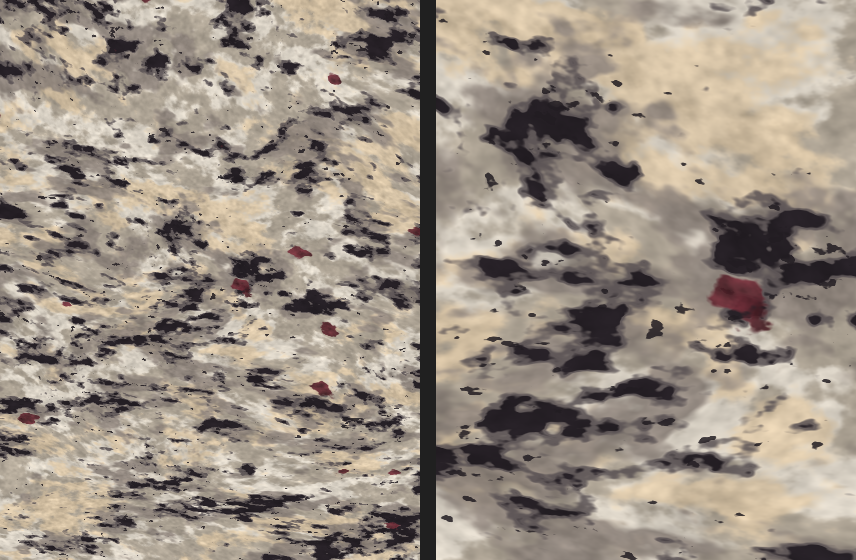
Left: the whole. Right: its middle third, enlarged.
This texture is drawn by a WebGL 1 fragment shader. Its source:

```glsl
precision highp float;
// Polished granite: cream and peach feldspar, grey quartz, black mica flakes, red garnets.

#define CLUSTER_SCALE vec2(9.0, 12.0)
#define FLAKE_SCALE vec2(34.0, 46.0)
#define FELDSPAR_SCALE vec2(14.0, 15.0)
#define SLANT 0.2
#define WARP 0.06
#define GREY_LEVEL 0.55
#define SLATE_LEVEL 0.589
#define BLACK_LEVEL 0.641
#define GARNET_CELLS 6.0
#define GARNET_CHANCE 0.36
#define GRAIN 0.32

uniform vec2 u_resolution;

const vec3 BEIGE = vec3(0.69, 0.65, 0.59);
const vec3 PALE = vec3(0.85, 0.82, 0.77);
const vec3 PEACH = vec3(0.82, 0.74, 0.62);
const vec3 GREY = vec3(0.54, 0.50, 0.47);
const vec3 SLATE = vec3(0.34, 0.31, 0.32);
const vec3 BLACK = vec3(0.13, 0.11, 0.13);
const vec3 GARNET = vec3(0.42, 0.17, 0.21);

float hash(vec2 p) {
  return fract(sin(dot(p, vec2(127.1, 311.7))) * 43758.5);
}

float noise(vec2 p) {
  vec2 i = floor(p);
  vec2 f = fract(p);
  f = f * f * (3.0 - 2.0 * f);
  return mix(mix(hash(i), hash(i + vec2(1.0, 0.0)), f.x),
             mix(hash(i + vec2(0.0, 1.0)), hash(i + vec2(1.0, 1.0)), f.x), f.y);
}

float fbm(vec2 p) {
  float sum = 0.0;
  float amp = 0.533;
  for (int i = 0; i < 4; i++) {
    sum += amp * noise(p);
    p = mat2(1.6, 1.2, -1.2, 1.6) * p + 17.3;
    amp *= 0.5;
  }
  return sum;
}

// Signed distance to the nearest garnet, in cell units
float garnetDistance(vec2 p) {
  vec2 cell = floor(p);
  float nearest = 1.0;
  for (int y = -1; y <= 1; y++) {
    for (int x = -1; x <= 1; x++) {
      vec2 c = cell + vec2(float(x), float(y));
      if (hash(c + 5.7) < GARNET_CHANCE) {
        vec2 centre = c + 0.15 + 0.7 * vec2(hash(c + 1.3), hash(c + 8.1));
        float radius = mix(0.03, 0.105, hash(c + 3.9));
        nearest = min(nearest, length((p - centre) * vec2(1.0, 0.8)) - radius);
      }
    }
  }
  return nearest;
}

void main() {
  vec2 p = gl_FragCoord.xy / u_resolution.y;

  // Foreshortened slab: grains flatten toward the bottom and lean down to the right
  vec2 q = vec2(p.x, p.y * (2.2 - 0.55 * p.y) + SLANT * p.x);
  q += WARP * (vec2(noise(q * 5.0), noise(q * 5.0 + 31.0)) - 0.5);

  float cluster = fbm(q * CLUSTER_SCALE + 3.0);
  float flake = fbm(q * FLAKE_SCALE + 50.0);
  float mottle = fbm(q * 55.0 + 90.0);
  float fine = noise(q * vec2(170.0, 140.0));

  // Feldspar ground
  float pale = fbm(q * FELDSPAR_SCALE * 1.4 + 120.0) + 0.45 * (mottle - 0.5);
  float peach = fbm(q * FELDSPAR_SCALE * 0.8 + 200.0) + 0.4 * (mottle - 0.5);
  vec3 color = mix(BEIGE, PALE, smoothstep(0.42, 0.6, pale));
  color = mix(color, PEACH, 0.85 * smoothstep(0.5, 0.64, peach));

  // Grey quartz gathers around the mica
  float quartz = 0.5 * cluster + 0.5 * fbm(q * vec2(24.0, 28.0) + 260.0);
  quartz += 0.15 * (mottle - 0.5);
  color = mix(color, GREY, 0.9 * smoothstep(GREY_LEVEL - 0.05, GREY_LEVEL + 0.05, quartz));
  color *= 1.0 + GRAIN * (mottle - 0.5) + 0.35 * GRAIN * (fine - 0.5);

  // Ragged mica flakes, denser beside garnets
  float garnet = garnetDistance(q * GARNET_CELLS) + 0.2 * (flake - 0.5) + 0.12 * (mottle - 0.5);
  float mica = 0.46 * cluster + 0.54 * flake + 0.1 * (mottle - 0.5) + 0.06 * (fine - 0.5);
  mica += 0.04 * (1.0 - smoothstep(0.0, 0.14, garnet));
  color = mix(color, SLATE, 0.85 * smoothstep(SLATE_LEVEL - 0.03, SLATE_LEVEL + 0.025, mica));
  vec3 blackMica = BLACK * (0.85 + 0.5 * mottle);
  color = mix(color, blackMica, smoothstep(BLACK_LEVEL - 0.02, BLACK_LEVEL + 0.014, mica));

  // Scattered small specks
  float speck = fbm(q * vec2(65.0, 75.0) + 330.0) + 0.3 * (cluster - 0.5);
  color = mix(color, BLACK, 0.85 * smoothstep(0.755, 0.8, speck));

  // Garnets with dark flaws
  vec3 gem = GARNET * (0.3 + 1.3 * mottle);
  color = mix(color, gem, 0.9 * (1.0 - smoothstep(-0.015, 0.015, garnet)));

  gl_FragColor = vec4(clamp(color, 0.0, 1.0), 1.0);
}
```
